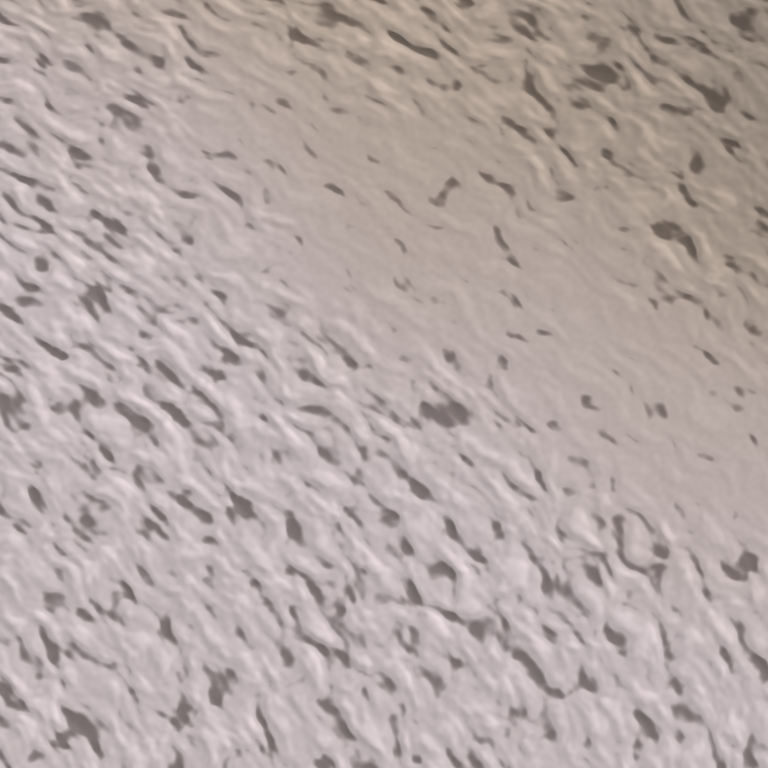
This texture is drawn by a WebGL 1 fragment shader. Its source:

```glsl
precision highp float;
// Weathered plaster: soft elongated pits and pale ridges follow a curved
// diagonal grain, made from stretched gradient noise lit from one side.
// A worn smooth band crosses it, and the tint drifts from lilac to tan.
uniform vec2 u_resolution;

const vec3 LILAC = vec3(0.755, 0.708, 0.715);
const vec3 TAN = vec3(0.675, 0.615, 0.565);
const vec3 PIT_TINT = vec3(0.66, 0.645, 0.64);

// Pseudo-random unit vector for a lattice point
vec2 hashDirection(vec2 cell) {
  vec3 h = fract(vec3(cell.xyx) * vec3(0.1031, 0.1030, 0.0973));
  h += dot(h, h.yzx + 33.33);
  float angle = 6.2832 * fract((h.x + h.y) * h.z);
  return vec2(cos(angle), sin(angle));
}

// Gradient noise, roughly -0.7 to 0.7
float gradientNoise(vec2 p) {
  vec2 cell = floor(p);
  vec2 f = p - cell;
  vec2 w = f * f * f * (f * (f * 6.0 - 15.0) + 10.0);
  vec2 right = vec2(1.0, 0.0);
  vec2 up = vec2(0.0, 1.0);
  float a = dot(hashDirection(cell), f);
  float b = dot(hashDirection(cell + right), f - right);
  float c = dot(hashDirection(cell + up), f - up);
  float d = dot(hashDirection(cell + 1.0), f - 1.0);
  return mix(mix(a, b, w.x), mix(c, d, w.x), w.y);
}

float segmentDistance(vec2 p, vec2 a, vec2 b) {
  vec2 pa = p - a;
  vec2 ba = b - a;
  return length(pa - ba * clamp(dot(pa, ba) / dot(ba, ba), 0.0, 1.0));
}

// Coordinates along and across the grain, which flattens towards the top
vec2 grainSpace(vec2 p) {
  float along = 0.6 * p.x - 0.8 * p.y;
  float across = 0.82 * p.x + 0.6 * p.y - 0.15 * p.x * p.y + 0.22 * p.y * p.y;
  return vec2(along, across);
}

// Surface height: broad pits, smaller chips and a little roughness
float surfaceHeight(vec2 p) {
  vec2 wobble = vec2(gradientNoise(p * 17.0 + 3.0), gradientNoise(p * 17.0 + 41.0));
  vec2 g = grainSpace(p + 0.014 * wobble) + 5.0;
  float height = 0.72 * gradientNoise(g * vec2(18.0, 37.0));
  height += 0.50 * gradientNoise(g * vec2(33.0, 62.0) + 19.0);
  height += 0.16 * gradientNoise(g * vec2(75.0, 105.0) + 57.0);
  return height;
}

// 1 inside the worn diagonal band, 0 on the rough surface
float wornBand(vec2 p) {
  float d = segmentDistance(p, vec2(0.38, 0.80), vec2(0.98, 0.42));
  d += 0.09 * gradientNoise(p * 6.0 + 11.0) + 0.05 * gradientNoise(p * 13.0 + 29.0);
  return 1.0 - smoothstep(0.06, 0.21, d);
}

// Base tint, darkening into the upper right corner
vec3 plasterTint(vec2 p) {
  float drift = 0.45 * p.x + 0.75 * p.y + 0.10 * gradientNoise(p * 3.0 + 7.0);
  vec3 tint = mix(LILAC, TAN, smoothstep(0.5, 1.0, drift));
  float corner = smoothstep(0.55, 0.0, length(vec2(1.0, 1.0) - p));
  float edge = smoothstep(0.85, 1.05, p.x) * smoothstep(0.3, 0.8, p.y);
  return tint * (1.0 - 0.11 * corner - 0.05 * edge);
}

void main() {
  vec2 p = gl_FragCoord.xy / min(u_resolution.x, u_resolution.y);

  // Relief and its slope towards the light
  vec2 lightStep = vec2(0.0055, 0.0045);
  float height = surfaceHeight(p);
  float slope = height - surfaceHeight(p + lightStep);

  // Pit density varies in patches and falls off in the worn band
  float worn = wornBand(p);
  float patches = 0.16 * gradientNoise(p * 7.0 + 23.0);
  float pit = smoothstep(0.10, 0.40, patches - height - 0.17 * worn);
  float ridge = smoothstep(0.06, 0.42, height + 0.5 * patches);
  float relief = mix(1.0, 0.3, worn);

  // Shade the plaster
  float grit = 0.025 * gradientNoise(p * 110.0);
  float light = 1.0 + relief * (0.24 * slope + 0.08 * ridge) + grit;
  vec3 color = plasterTint(p) * light;
  color *= mix(vec3(1.0), PIT_TINT, pit);
  gl_FragColor = vec4(clamp(color, 0.0, 1.0), 1.0);
}
```
